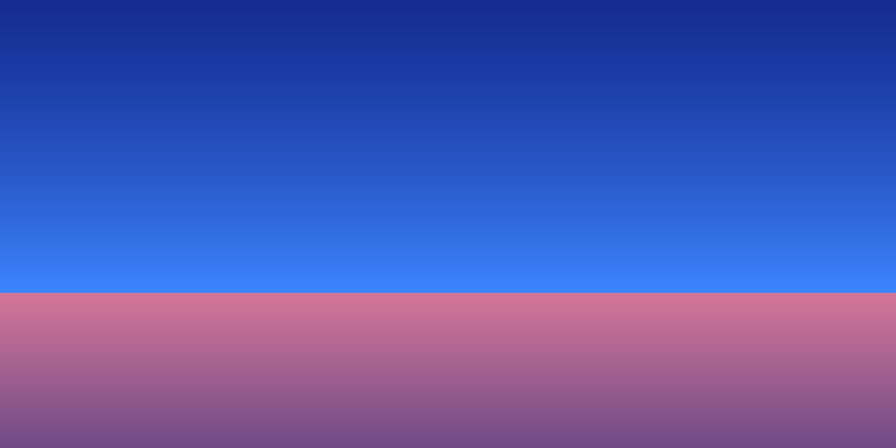
Write a Shadertoy shader that draws this background.

```glsl
// A clear blue sky over a flat pink plain, split by a level horizon.
// Each region is a vertical two-colour gradient: the sky brightens with a
// gentle ease towards the horizon, the ground fades evenly to violet.

const float HORIZON = 0.3465;  // height as a share of the canvas

const vec3 SKY_TOP     = vec3(0.080, 0.170, 0.567);
const vec3 SKY_LOW     = vec3(0.237, 0.521, 1.000);
const vec3 GROUND_FAR  = vec3(0.832, 0.462, 0.597);
const vec3 GROUND_NEAR = vec3(0.432, 0.290, 0.522);

// Blend of linear and quadratic ramps; linearity 1.0 gives a straight ramp.
float easeIn(float t, float linearity) {
    return mix(t * t, t, linearity);
}

// Gradient from one colour to another, with t clamped to 0..1.
vec3 gradient(vec3 start, vec3 end, float t, float linearity) {
    return mix(start, end, easeIn(clamp(t, 0.0, 1.0), linearity));
}

// Coverage of the area above a level edge, smoothed over the given width.
float aboveEdge(float height, float edge, float width) {
    return smoothstep(-0.5 * width, 0.5 * width, height - edge);
}

void mainImage(out vec4 fragColor, in vec2 fragCoord) {
    float height = fragCoord.y / iResolution.y;
    float pixel = 1.0 / iResolution.y;

    // Sky, from the zenith down to the horizon
    float skyDepth = (1.0 - height) / (1.0 - HORIZON);
    vec3 sky = gradient(SKY_TOP, SKY_LOW, skyDepth, 0.65);

    // Ground, from the horizon down to the foreground
    float groundDepth = (HORIZON - height) / HORIZON;
    vec3 ground = gradient(GROUND_FAR, GROUND_NEAR, groundDepth, 1.0);

    // Join both along the horizon
    float skyCover = aboveEdge(height, HORIZON, pixel);
    fragColor = vec4(mix(ground, sky, skyCover), 1.0);
}
```
